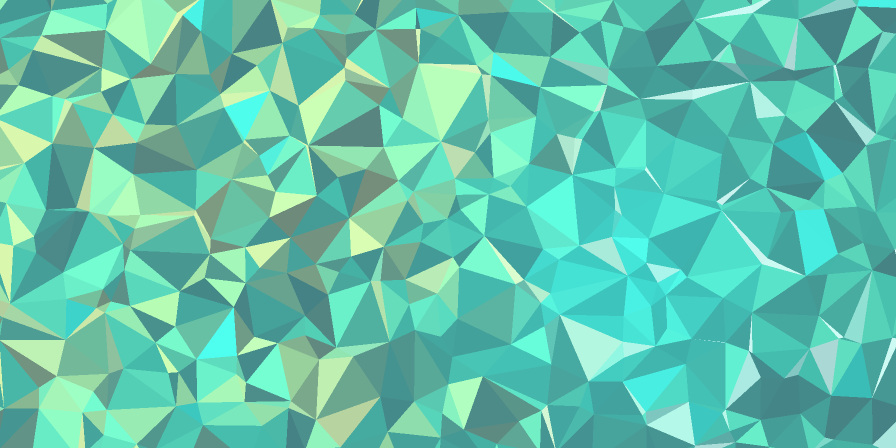
Write a Shadertoy shader that draws this background.

```glsl
// Low-poly field of flat teal, mint and cream facets: a Delaunay mesh of random sites.

#define ROWS 13.0                    // sites per canvas height
#define JITTER 1.5                   // scatter of each site, in cells
#define GLOW_CENTRE vec2(1.40, 0.38) // in canvas heights
#define GLOW_RADIUS 0.27
#define DARK  vec3(0.27, 0.51, 0.52)
#define TEAL  vec3(0.27, 0.73, 0.67)
#define MINT  vec3(0.46, 1.00, 0.82)
#define CYAN  vec3(0.28, 1.00, 0.96)
#define CREAM vec3(0.92, 0.98, 0.68)
#define ICE   vec3(0.86, 1.00, 0.98)
#define WARMTH vec3(0.38, 0.06, -0.10)

const int REACH = 3;
const int SIDE = 2 * REACH + 1;
const int COUNT = SIDE * SIDE;
vec3 sites[COUNT]; // xy: position in cells, z: whole-number id

float hash(vec2 v) {
    return fract(sin(dot(v, vec2(127.1, 311.7))) * 43758.5453);
}

float cross2(vec2 a, vec2 b) { return a.x * b.y - a.y * b.x; }

vec3 siteOf(vec2 cell) {
    vec2 scatter = vec2(hash(cell), hash(cell + 71.0)) - 0.5;
    return vec3(cell + 0.5 + JITTER * scatter, cell.x + 4.0 + 57.0 * (cell.y + 4.0));
}

void gatherSites(vec2 p) {
    vec2 home = floor(p);
    for (int i = 0; i < COUNT; i++)
        sites[i] = siteOf(home + vec2(i % SIDE - REACH, i / SIDE - REACH));
}

vec3 barycentric(vec2 p, mat3 tri) {
    vec2 a = tri[0].xy - p, b = tri[1].xy - p, c = tri[2].xy - p;
    vec3 w = vec3(cross2(b, c), cross2(c, a), cross2(a, b));
    return w / (w.x + w.y + w.z);
}

float lift(vec2 v, vec2 p) { return dot(v - p, v - p); }

// How far p may move toward the entering site before a corner's weight runs out
float reach(float weight, float pull) { return pull > 1e-6 ? weight / pull : 1e9; }

// Simplex descent over sites lifted to a paraboloid; ends on the Delaunay facet around p
mat3 locateFacet(vec2 p) {
    mat3 tri = mat3(vec3(p + vec2(-17.0, -11.0), 0.0),
                    vec3(p + vec2(18.0, -10.0), 0.0),
                    vec3(p + vec2(1.0, 20.0), 0.0));
    for (int k = 0; k < 24; k++) {
        vec3 heights = vec3(lift(tri[0].xy, p), lift(tri[1].xy, p), lift(tri[2].xy, p));
        float deepest = -1e-4;
        int pick = -1;
        for (int i = 0; i < COUNT; i++) {
            vec2 q = sites[i].xy;
            float depth = lift(q, p) - dot(barycentric(q, tri), heights);
            if (depth < deepest) { deepest = depth; pick = i; }
        }
        if (pick < 0) break;
        // Swap out the corner that keeps p inside
        vec3 entering = sites[pick];
        vec3 w = barycentric(p, tri), mu = barycentric(entering.xy, tri);
        vec3 r = vec3(reach(w.x, mu.x), reach(w.y, mu.y), reach(w.z, mu.z));
        if (r.x <= min(r.y, r.z)) tri[0] = entering;
        else if (r.y <= r.z) tri[1] = entering;
        else tri[2] = entering;
    }
    return tri;
}

vec3 facetColour(mat3 tri) {
    vec2 a = tri[0].xy, b = tri[1].xy, c = tri[2].xy;
    vec2 centre = (a + b + c) / (3.0 * ROWS);
    vec3 id = vec3(tri[0].z, tri[1].z, tri[2].z);
    vec2 key = vec2(mod(id.x + id.y + id.z, 211.0), mod(dot(id, id), 289.0));
    float tone = hash(key), heat = hash(key + 17.0), chance = hash(key + 41.0);
    float fullness = 3.46 * abs(cross2(b - a, c - a)) / (lift(a, b) + lift(b, c) + lift(c, a));
    float right = smoothstep(0.75, 1.6, centre.x);

    // Base ramp, darker toward the right
    tone = clamp(tone - 0.16 * smoothstep(1.35, 1.9, centre.x), 0.0, 1.0);
    vec3 col = mix(DARK, TEAL, min(2.0 * tone, 1.0));
    col = mix(col, MINT, max(2.0 * tone - 1.0, 0.0));

    // Warm light from the left
    float warm = smoothstep(0.3, 1.0, heat) * (1.0 - 0.95 * right);
    col += WARMTH * warm * (0.5 + 0.5 * tone);

    // Cyan glow and stray cyan facets
    vec2 toGlow = (centre - GLOW_CENTRE) / GLOW_RADIUS;
    float glow = 0.9 * exp(-dot(toGlow, toGlow));
    glow = max(glow, 0.85 * step(0.95, chance));
    col = mix(col, CYAN * (0.78 + 0.22 * tone), glow);

    // Thin facets catch the light
    float glint = (1.0 - smoothstep(0.25, 0.6, fullness)) * step(0.5, chance);
    glint = max(glint, 0.75 * step(chance, 0.04));
    return mix(col, mix(CREAM, ICE, right), 0.9 * glint);
}

void mainImage(out vec4 fragColor, in vec2 fragCoord) {
    float scale = ROWS / iResolution.y;
    gatherSites(fragCoord * scale);
    mat3 tri = locateFacet(fragCoord * scale);
    vec3 sum = vec3(0.0);
    // Four samples smooth the edges; the last facet is reused while it still holds
    for (int s = 0; s < 4; s++) {
        vec2 p = (fragCoord + vec2(s % 2, s / 2) * 0.5 - 0.25) * scale;
        vec3 w = barycentric(p, tri);
        if (min(w.x, min(w.y, w.z)) < 0.0) tri = locateFacet(p);
        sum += facetColour(tri);
    }
    fragColor = vec4(clamp(sum / 4.0, 0.0, 1.0), 1.0);
}
```
